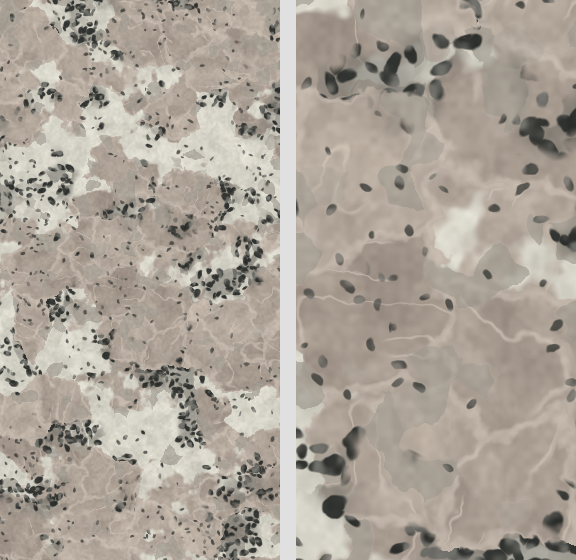
Left, the full canvas; right, a detail of the centre.
A WebGL 2 fragment shader for this texture:

```glsl
#version 300 es
precision highp float;
// Polished granite: large pinkish feldspar grains with pale cracks, milky white
// patches, smoky quartz and clustered black mica flecks. Grains come from warped
// Voronoi cells, mottling from value noise, flecks from jittered ellipses.

uniform vec2 u_resolution;
out vec4 fragColor;

const vec3 FELDSPAR_DARK = vec3(0.61, 0.56, 0.52);
const vec3 FELDSPAR_LIGHT = vec3(0.75, 0.70, 0.65);
const vec3 CRACK = vec3(0.83, 0.785, 0.735);
const vec3 MILKY = vec3(0.85, 0.84, 0.795);
const vec3 QUARTZ = vec3(0.62, 0.60, 0.56);
const vec3 SMOKE = vec3(0.47, 0.46, 0.43);
const vec3 MICA_DARK = vec3(0.16, 0.17, 0.16);
const vec3 MICA_LIGHT = vec3(0.43, 0.43, 0.41);

// Two nearest cells of a Voronoi pattern and the gap between their distances.
struct Grain { vec2 first; vec2 second; float edge; };

// Integer hash: two values from 0 to 1 for each cell.
vec2 hash2(vec2 cell) {
    const uint M = 1664525u;
    uvec2 v = uvec2(ivec2(floor(cell))) * M + 1013904223u;
    v.x += v.y * M;
    v.y += v.x * M;
    v ^= v >> 16u;
    v.x += v.y * M;
    v.y += v.x * M;
    v ^= v >> 16u;
    return vec2(v & 65535u) / 65535.0;
}

float noise(vec2 p) {
    vec2 i = floor(p), f = fract(p);
    f = f * f * (3.0 - 2.0 * f);
    float low = mix(hash2(i).x, hash2(i + vec2(1, 0)).x, f.x);
    float high = mix(hash2(i + vec2(0, 1)).x, hash2(i + vec2(1, 1)).x, f.x);
    return mix(low, high, f.y);
}

float fbm(vec2 p) {
    float sum = 0.0, weight = 0.53;
    for (int i = 0; i < 4; i++) {
        sum += weight * noise(p);
        p = mat2(1.6, 1.2, -1.2, 1.6) * p + 17.3;
        weight *= 0.5;
    }
    return sum;
}

mat2 rotation(float angle) {
    float c = cos(angle), s = sin(angle);
    return mat2(c, s, -s, c);
}

Grain voronoi(vec2 p) {
    vec2 base = floor(p);
    Grain g = Grain(vec2(0), vec2(0), 0.0);
    float near = 9.0, next = 9.0;
    for (int k = 0; k < 9; k++) {
        vec2 cell = base + vec2(k % 3 - 1, k / 3 - 1);
        float d = length(cell + hash2(cell) - p);
        if (d < near) {
            next = near;
            g.second = g.first;
            near = d;
            g.first = cell;
        } else if (d < next) {
            next = d;
            g.second = cell;
        }
    }
    g.edge = next - near;
    return g;
}

// Random values of a grain, softened across its border.
vec2 grainValue(Grain g, float seed, float softness) {
    float w = 0.5 + 0.5 * smoothstep(0.0, softness, g.edge);
    return mix(hash2(g.second + seed), hash2(g.first + seed), w);
}

float clusterDensity(vec2 p) {
    return smoothstep(0.54, 0.76, 0.75 * noise(p * 9.0 + 5.0) + 0.25 * noise(p * 21.0));
}

// Coverage of rotated ellipses that gather where clusters are dense.
float flecks(vec2 p, float scale, float clustered, float stray, float blur) {
    vec2 base = floor(p * scale);
    float cover = 0.0;
    for (int k = 0; k < 9; k++) {
        vec2 cell = base + vec2(k % 3 - 1, k / 3 - 1);
        vec2 centre = cell + hash2(cell + 211.0);
        vec2 pick = hash2(cell + 467.0);
        vec2 d = rotation(pick.y * 6.283) * (p * scale - centre);
        float radius = mix(0.3, 0.65, hash2(cell + 83.0).x);
        float gap = length(d * vec2(0.85, 1.35)) - radius;
        float present = step(pick.x, stray + clustered * clusterDensity(centre / scale));
        cover = max(cover, present * (1.0 - smoothstep(-blur, blur, gap)));
    }
    return cover;
}

void main() {
    vec2 p = gl_FragCoord.xy / u_resolution.x;
    float pixel = 1.0 / u_resolution.x;
    vec2 ragged = vec2(fbm(p * 26.0), fbm(p * 26.0 + 41.0)) - 0.5;
    Grain big = voronoi((p + 0.06 * ragged) * 6.0);
    Grain small = voronoi((p + 0.03 * ragged) * 23.0);
    vec2 bigTone = grainValue(big, 19.0, 0.10);
    vec2 smallTone = grainValue(small, 57.0, 0.16);

    // Feldspar with cracks running along each grain's own direction
    vec2 along = rotation(hash2(big.first + 131.0).x * 3.1416) * (p + 0.03 * ragged);
    float ridge = abs(noise(along * vec2(11.0, 32.0)) - 0.5);
    float crack = (1.0 - smoothstep(0.0, 0.07, ridge)) * smoothstep(0.35, 0.65, noise(p * 17.0));
    float seam = 1.0 - smoothstep(0.02, 0.13, big.edge);
    float tone = 0.5 + 0.5 * (bigTone.y - 0.5) + 0.45 * (smallTone.x - 0.5) + 0.9 * (fbm(along * vec2(15.0, 34.0)) - 0.5);
    vec3 colour = mix(FELDSPAR_DARK, FELDSPAR_LIGHT, clamp(tone, 0.0, 1.2));
    colour = mix(colour, CRACK, max(0.6 * crack, 0.5 * seam));

    // Milky patches with ragged borders, broken by quartz grains
    float field = bigTone.x + 1.1 * (fbm(p * 11.0 + 9.0) - 0.5);
    vec3 milky = MILKY + 0.07 * (smallTone.y - 0.5) + 0.10 * (fbm(p * 40.0) - 0.5);
    colour = mix(colour, milky, 0.95 * smoothstep(0.55, 0.66, field));
    colour = mix(colour, QUARTZ, 0.65 * smoothstep(0.80, 0.88, smallTone.x));

    // Smoky stain and black mica, mostly outside the feldspar cores
    float host = smoothstep(0.30, 0.46, field);
    float stain = clusterDensity(p) * host * smoothstep(0.35, 0.65, smallTone.y);
    colour = mix(colour, SMOKE, 0.6 * stain);
    vec2 q = p + 0.018 * ragged;
    float mica = host * flecks(q, 44.0, 0.75, 0.012, 0.06 + 44.0 * pixel * 0.6);
    float pepper = flecks(q + 3.0, 80.0, 0.12, 0.012, 0.06 + 80.0 * pixel * 0.6);
    vec3 micaColour = mix(MICA_DARK, MICA_LIGHT, smoothstep(0.35, 0.85, noise(p * 75.0)));
    colour = mix(colour, micaColour, max(0.94 * mica, 0.7 * pepper));

    // Fine surface grain
    colour += 0.05 * (noise(p * 115.0) - 0.5);
    fragColor = vec4(clamp(colour, 0.0, 1.0), 1.0);
}
```
